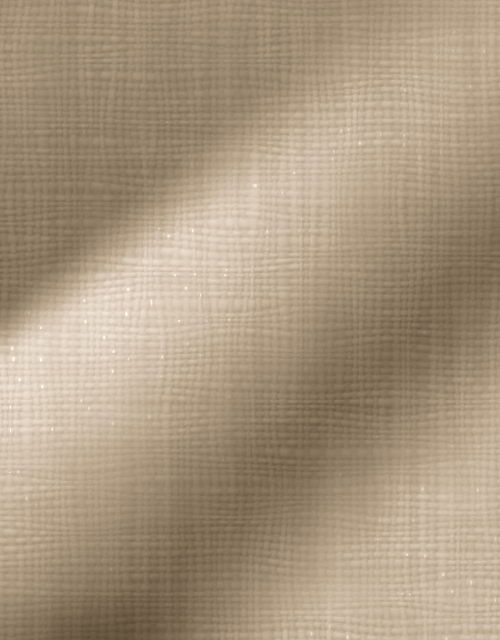
Reproduce this texture procedurally as a WebGL 1 fragment shader.

```glsl
precision highp float;
// Coated beige linen lying in soft diagonal folds under a low light.
// Broad fold shading sets the tone; a plain weave height field with uneven
// threads adds relief, and sparse glints sparkle along the bright crest.

uniform vec2 u_resolution;

const vec2 THREADS = vec2(82.0, 87.0);  // threads per canvas height
const float PI = 3.14159265;

float hash(vec2 p) {
  vec3 q = fract(p.xyx * vec3(0.1031, 0.1030, 0.0973));
  q += dot(q, q.yzx + 33.33);
  return fract((q.x + q.y) * q.z);
}

float noise(vec2 p) {
  vec2 i = floor(p);
  vec2 f = fract(p);
  f = f * f * (3.0 - 2.0 * f);
  float low = mix(hash(i), hash(i + vec2(1.0, 0.0)), f.x);
  float high = mix(hash(i + vec2(0.0, 1.0)), hash(i + vec2(1.0, 1.0)), f.x);
  return mix(low, high, f.y);
}

// Weave coordinates: one unit per thread, gently wandering.
vec2 weaveCoords(vec2 p) {
  vec2 g = p * THREADS;
  float driftX = noise(vec2(g.x * 0.45, g.y * 0.10) + 17.0);
  float driftY = noise(vec2(g.x * 0.10, g.y * 0.45) + 61.0);
  return g + 1.1 * (vec2(driftX, driftY) - 0.5);
}

float roundProfile(float f) {
  return 1.0 - 4.0 * f * f;
}

// Height of a plain weave; threads swell and thin along their length.
float weaveHeight(vec2 g) {
  vec2 id = floor(g);
  vec2 f = g - id - 0.5;
  float over = mod(id.x + id.y, 2.0) * 2.0 - 1.0;
  float weftSlub = 0.75 + 0.5 * noise(vec2(g.x * 0.22, id.y * 7.0));
  float warpSlub = 0.55 + 0.6 * noise(vec2(id.x * 7.0 + 3.0, g.y * 0.22));
  float weft = roundProfile(f.y) * weftSlub + 0.32 * over * cos(PI * f.x);
  float warp = roundProfile(f.x) * warpSlub - 0.32 * over * cos(PI * f.y);
  float blend = clamp(0.5 + (weft - warp) / 0.5, 0.0, 1.0);
  return mix(warp, weft, blend) + 0.125 * blend * (1.0 - blend);
}

// Broad tone of the folds: a dark upper slope, a crest and a lower valley.
float foldTone(vec2 p) {
  float crest = 0.43 + 0.667 * p.x;
  float upper = 0.51 + 0.85 * p.x;
  float valley = -0.15 + 1.1 * p.x - 0.12 * p.x * p.x;

  float crestTone = mix(0.885, 0.73, smoothstep(0.1, 0.85, p.x));
  float valleyTone = 0.49 - 0.10 * smoothstep(0.12, 0.0, p.y);
  float upperTone = mix(0.52, 0.63, smoothstep(0.0, 0.6, p.x));

  float rise = smoothstep(valley - 0.03, crest - 0.01, p.y);
  float tone = mix(valleyTone, crestTone, pow(rise, 0.8));

  float drop = smoothstep(crest - 0.01, upper + 0.02, p.y);
  float recovery = 0.11 * smoothstep(0.0, 0.4, p.y - upper);
  tone = mix(tone, upperTone + recovery, drop);

  float lowerSlope = smoothstep(0.02, 0.36, valley - p.y);
  return mix(tone, 0.785, lowerSlope);
}

// Cloth colour for a tone given as its red level.
vec3 clothColor(float tone) {
  vec3 shadow = vec3(0.49, 0.42, 0.33);
  vec3 linen = vec3(0.73, 0.65, 0.55);
  vec3 sheen = vec3(0.87, 0.81, 0.74);
  vec3 dark = mix(shadow, linen, (tone - shadow.r) / (linen.r - shadow.r));
  vec3 light = mix(linen, sheen, (tone - linen.r) / (sheen.r - linen.r));
  return mix(dark, light, step(linen.r, tone));
}

// Small bright dashes on randomly chosen thread crossings.
float glint(vec2 g, float density) {
  vec2 id = floor(g);
  vec2 f = g - id - 0.5;
  float chosen = step(1.0 - density, hash(id + 201.0));
  vec2 side = vec2(hash(id + 41.0), hash(id + 83.0)) - 0.5;
  vec2 d = (f - 0.35 * side) * vec2(3.4, 2.0);
  return chosen * (1.0 - smoothstep(0.15, 0.75, length(d)));
}

void main() {
  vec2 p = gl_FragCoord.xy / u_resolution.y;
  vec2 g = weaveCoords(p);
  float tone = foldTone(p);

  // Relief lit from the upper left, with darker grooves.
  vec2 toLight = vec2(-0.10, 0.17);
  float slope = weaveHeight(g - toLight) - weaveHeight(g + toLight);
  float groove = weaveHeight(g) - 0.82;
  float patchy = 0.65 + 0.7 * noise(p * 14.0 + 5.0);
  tone += patchy * (0.040 * slope + 0.050 * groove);

  // Long thread streaks and fine grain.
  float streakX = noise(vec2(g.x * 0.9, g.y * 0.05) + 131.0) - 0.5;
  float streakY = noise(vec2(g.x * 0.05, g.y * 0.9) + 171.0) - 0.5;
  float grain = noise(p * 420.0) - 0.5;
  tone += 0.030 * streakX + 0.022 * streakY + 0.018 * grain;

  float gloss = smoothstep(0.70, 0.88, tone);
  float sparkle = glint(g, 0.01 + 0.07 * gloss) * (0.04 + 0.10 * gloss);
  vec3 color = clothColor(tone) + sparkle * vec3(0.95, 1.0, 1.05);
  gl_FragColor = vec4(clamp(color, 0.0, 1.0), 1.0);
}
```
